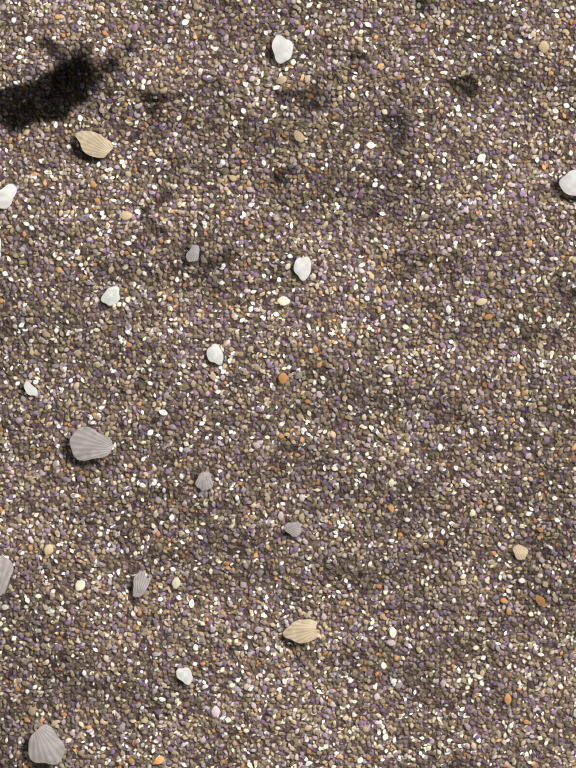
A WebGL 2 fragment shader for this texture:

```glsl
#version 300 es
precision highp float;
// Coarse sunlit beach sand with glinting grains, pebbles and shell fragments.
uniform vec2 u_resolution;
out vec4 fragColor;

float hash(vec2 p) {
  return fract(sin(dot(p, vec2(127.1, 311.7))) * 43758.5);
}

float noise(vec2 p) {
  vec2 i = floor(p), f = fract(p);
  f = f * f * (3.0 - 2.0 * f);
  return mix(mix(hash(i), hash(i + vec2(1, 0)), f.x),
             mix(hash(i + vec2(0, 1)), hash(i + vec2(1, 1)), f.x), f.y);
}

mat2 rotation(float a) {
  return mat2(cos(a), sin(a), -sin(a), cos(a));
}

// Mineral colours, ordered from dark to light
vec3 mineral(float t) {
  if (t < 0.20) return vec3(0.29, 0.24, 0.23);
  if (t < 0.54) return vec3(0.41, 0.36, 0.30);
  if (t < 0.63) return vec3(0.42, 0.35, 0.41);
  if (t < 0.78) return vec3(0.55, 0.49, 0.39);
  if (t < 0.80) return vec3(0.63, 0.45, 0.29);
  if (t < 0.91) return vec3(0.55, 0.50, 0.50);
  if (t < 0.97) return vec3(0.74, 0.70, 0.60);
  return vec3(0.86, 0.84, 0.79);
}

// One layer of rounded grains, each with a shadow to its lower left
vec3 grains(vec3 col, vec2 p, float scale, float density, float radius, float lightness) {
  vec2 q = p * scale + scale * 0.37;
  float aa = 1.0 * scale / u_resolution.x;
  for (int y = -1; y <= 1; y++)
  for (int x = -1; x <= 1; x++) {
    vec2 id = floor(q) + vec2(x, y);
    if (hash(id + 3.1) > density) continue;
    vec2 d = q - id - 0.1 - 0.8 * vec2(hash(id + 5.3), hash(id + 8.7));
    float r = radius * (0.6 + 0.8 * hash(id + 12.9));
    mat2 turn = rotation(6.283 * hash(id + 17.3));
    vec2 stretch = vec2(0.85, 1.0 + 0.5 * hash(id + 21.1));
    vec2 e = abs(turn * d * stretch);
    vec2 s = abs(turn * (d + vec2(0.5, 0.45) * r) * stretch);
    float body = max(length(e), (e.x + e.y) * 0.77) - r;
    float shadow = length(s) - r;
    col *= 1.0 - 0.32 * smoothstep(aa, -aa, shadow);
    vec3 tint = mineral(mix(lightness, 1.0, hash(id + 26.7)));
    tint *= 0.86 + 0.32 * hash(id + 31.9) + 0.16 * dot(d, vec2(0.7)) / r;
    col = mix(col, tint, smoothstep(aa, -aa, body));
  }
  return col;
}

// Sparse shell fragments: lumpy ovals, some with fanned ribs
vec3 shells(vec3 col, vec2 p) {
  vec2 q = p * 6.0 + 2.3;
  float aa = 6.0 / u_resolution.x;
  for (int y = -1; y <= 1; y++)
  for (int x = -1; x <= 1; x++) {
    vec2 id = floor(q) + vec2(x, y);
    if (hash(id + 41.3) > 0.36) continue;
    float kind = hash(id + 47.9);
    vec2 d = q - id - 0.2 - 0.6 * vec2(hash(id + 51.7), hash(id + 55.1));
    float r = 0.08 + 0.16 * pow(hash(id + 59.3), 1.6);
    mat2 turn = rotation(6.283 * hash(id + 63.7));
    vec2 stretch = vec2(1.0 + 0.9 * hash(id + 67.1), 0.95);
    vec2 e = turn * d * stretch;
    vec2 s = turn * (d + vec2(0.35, 0.3) * r) * stretch;
    float a = atan(e.y, e.x);
    float edge = r * (1.0 + 0.09 * sin(3.0 * a + 9.0 * kind) + 0.05 * sin(5.0 * a));
    col *= 1.0 - 0.6 * smoothstep(0.04, -0.04, length(s) - r);
    vec3 tint = kind < 0.3 ? vec3(0.92, 0.91, 0.88)
              : kind < 0.62 ? vec3(0.84, 0.76, 0.63)
              : kind < 0.86 ? vec3(0.70, 0.66, 0.64)
              : kind < 0.95 ? vec3(0.72, 0.56, 0.40) : vec3(0.10, 0.07, 0.09);
    float ribs = sin(34.0 * atan(e.x, e.y + 1.4 * r));
    tint *= 1.0 + 0.05 * ribs * step(0.3, kind) + 0.10 * dot(d, vec2(0.7)) / r;
    tint *= 0.92 + 0.14 * noise(q * 22.0);
    col = mix(col, tint, smoothstep(aa, -aa, length(e) - edge));
  }
  return col;
}

void main() {
  vec2 p = gl_FragCoord.xy / u_resolution.x;

  // Packed sand, from fine dark grit to scattered pebbles
  vec3 col = vec3(0.31, 0.26, 0.24) * (0.8 + 0.4 * noise(p * 190.0));
  col = grains(col, p, 150.0, 0.95, 0.50, 0.04);
  col = grains(col, p, 112.0, 0.58, 0.36, 0.24);
  col = grains(col, p, 70.0, 0.16, 0.28, 0.52);
  col = grains(col, p, 25.0, 0.05, 0.18, 0.64);

  // Sunlight over slanted ripples and clumps of every size
  vec2 slope = rotation(0.15) * p + 0.02 * noise(p * 30.0);
  float relief = 0.4 * noise(slope * vec2(4, 12)) + 0.3 * noise(slope * vec2(13, 30))
               + 0.3 * noise(slope * vec2(34, 52));
  col *= 1.34 + 0.85 * (relief - 0.5);

  // Small ragged dents in the upper half
  vec2 ragged = p + 0.05 * vec2(noise(p * 27.0), noise(p * 27.0 + 9.0));
  float dent = smoothstep(0.76, 0.95, noise(ragged * vec2(17, 20) + 4.0));
  col *= 1.0 - 0.5 * dent * smoothstep(0.6, 1.1, p.y);

  // Deep shaded hollow near the upper left corner
  vec2 h = rotation(-0.4) * (p - vec2(0.06, 1.16)) / vec2(0.16, 0.045);
  float hollow = length(h) + 0.9 * (noise(p * 36.0) - 0.5);
  col *= 1.0 - 0.75 * smoothstep(1.2, 0.6, hollow);

  col = shells(col, p);
  fragColor = vec4(clamp(col, 0.0, 1.0), 1.0);
}
```
